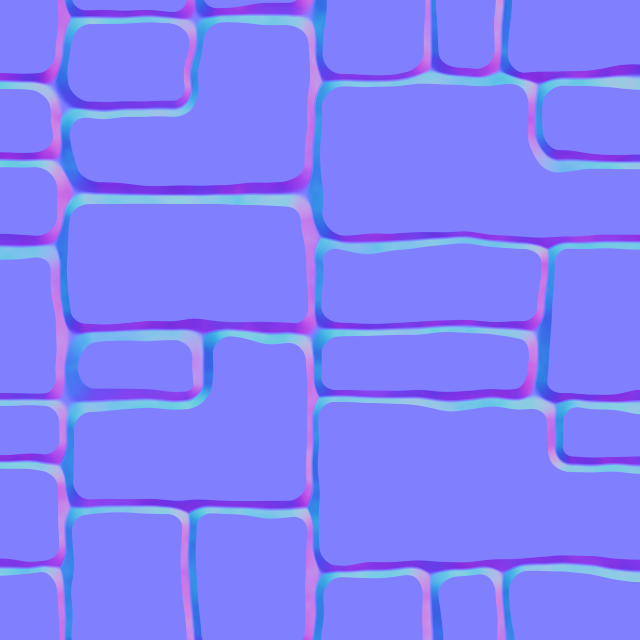
Give the GLSL for this texture map, as a Shadertoy shader.

```glsl
// Tangent-space normal map of an irregular ashlar stone wall with flat tops.
// Two staggered columns of blocks are split or lose a corner to a small stone;
// the gradient of the distance to the nearest stone top tilts the joints.

float hash(vec2 p) {
    return fract(sin(dot(p, vec2(127.1, 311.7))) * 43758.5453);
}

float noise(vec2 p) {
    vec2 i = floor(p), f = fract(p);
    f = f * f * (3.0 - 2.0 * f);
    return mix(mix(hash(i), hash(i + vec2(1, 0)), f.x),
               mix(hash(i + vec2(0, 1)), hash(i + vec2(1, 1)), f.x), f.y);
}

// Intersection of two distances with a rounded corner
float roundMax(float a, float b, float r) {
    return min(max(a, b), -r) + length(max(vec2(a, b) + r, 0.0));
}

// Block seams, repeating after two columns and four rows
float columnEdge(float col) {
    return 0.1 + 0.5 * col - 0.11 * mod(col, 2.0);
}

float rowEdge(float col, float row) {
    float jitter = 0.05 * (hash(vec2(col, mod(row, 4.0))) - 0.5);
    return 0.25 * row - 0.03 * mod(row, 2.0) - 0.11 * col + jitter;
}

// Distance to the nearest flat stone top: negative on it, positive in a joint
float jointDistance(vec2 p) {
    float nearest = 1.0;
    for (int k = 0; k < 8; k++) {
        vec2 id = vec2(k % 2, k / 2);
        vec2 low = vec2(columnEdge(id.x), rowEdge(id.x, id.y));
        vec2 high = vec2(columnEdge(id.x + 1.0), rowEdge(id.x, id.y + 1.0));
        vec2 size = high - low;
        vec2 local = p - 0.5 * (low + high);
        local -= round(local);
        vec2 side = abs(local) - 0.5 * size;

        // Notch in the upper outer corner; even rows push it out of the block
        // along y for an upright split, or along both axes to stay whole
        vec2 shift = vec2(hash(id + 12.3), hash(id + 17.9)) * 0.22 - 0.08;
        vec2 q = vec2(2.0 * id.x - 1.0, 1.0) * local - size * shift;
        bool evenRow = k / 2 % 2 == 0;
        if (evenRow) q.y += 1.0;
        if (k == 4) q.x += 1.0;

        // Uneven joint width, opposite for the two stones of the block
        float ripple = noise(p * 17.0 + id * 31.0);
        float chip = noise(p * 7.0 + id * 53.0);
        vec2 inset = 0.0065 + 0.007 * vec2(ripple, 1.0 - ripple)
                   + 0.018 * pow(vec2(chip, 1.0 - chip), vec2(4.0));

        float radius = mix(0.02, 0.04, hash(id + 23.7));
        float cut = roundMax(-q.x, -q.y, radius);
        float blockA = roundMax(side.x + inset.x, side.y + inset.x, radius);
        float blockB = roundMax(side.x + inset.y, side.y + inset.y, radius);
        float stoneA = roundMax(blockA, cut + inset.x, radius);
        float stoneB = roundMax(blockB, inset.y - cut, radius);

        // The wide split blocks have their larger stone halved again
        if (evenRow && id.x > 0.5) {
            float halving = id.y < 0.5 ? local.x + 0.2 * size.x : local.y + 0.06 * size.y;
            stoneB = min(roundMax(stoneB, inset.y + halving, radius),
                         roundMax(stoneB, inset.y - halving, radius));
        }
        nearest = min(nearest, min(stoneA, stoneB));
    }
    return nearest;
}

void mainImage(out vec4 fragColor, in vec2 fragCoord) {
    vec2 uv = fragCoord / iResolution.y;

    // Hand-cut seams lean and waver
    vec2 p = uv + 0.012 * (vec2(noise(uv * 7.0), noise(uv * 7.0 + 40.0)) - 0.5);
    p += 0.004 * (vec2(noise(uv * 26.0 + 5.0), noise(uv * 26.0 + 70.0)) - 0.5);

    // Slope direction by central differences, softened across the joint line
    vec2 e = vec2(0.0025, 0.0);
    vec2 slope = vec2(jointDistance(p + e.xy) - jointDistance(p - e.xy),
                      jointDistance(p + e.yx) - jointDistance(p - e.yx)) / (2.0 * e.x);
    slope /= max(1.0, length(slope));

    // Rough hewing turns the bevel a little to either side
    float turn = 0.7 * (noise(uv * 22.0 + 90.0) - 0.5) + 0.25 * (noise(uv * 75.0) - 0.5);
    slope = mat2(cos(turn), sin(turn), -sin(turn), cos(turn)) * slope;

    // Crisp bevel rim, fading out towards the deep junctions
    float d = jointDistance(p);
    float bevel = smoothstep(-0.001, 0.001, d) * (1.0 - smoothstep(0.014, 0.027, d));
    float steepness = 0.53 + 0.12 * noise(uv * 25.0 + 9.0);
    vec2 tilt = slope * bevel * steepness;

    vec3 normal = vec3(tilt, sqrt(1.0 - dot(tilt, tilt)));
    fragColor = vec4((normal * 0.5 + 0.5) * vec3(1.0, 1.0, 0.995), 1.0);
}
```
